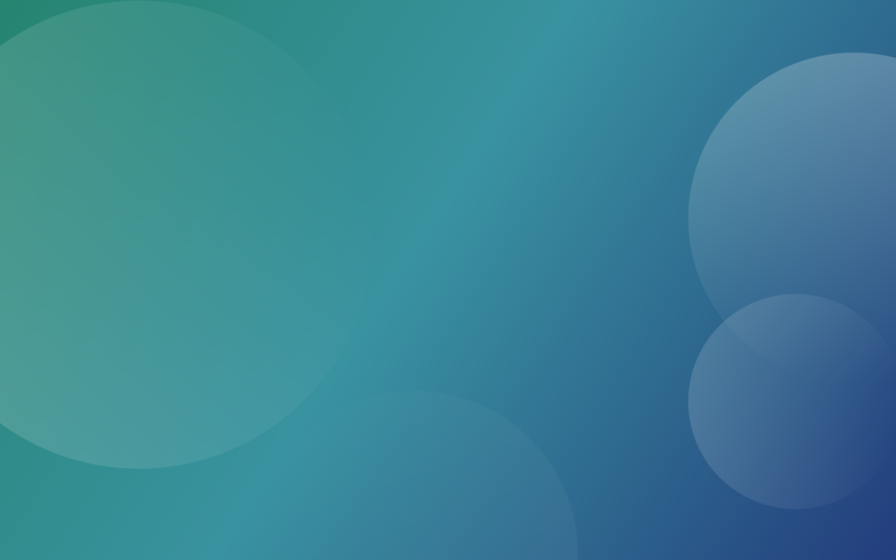
Give the GLSL for this background, as a WebGL 1 fragment shader.

```glsl
precision highp float;

uniform vec2 u_resolution;

#define GREEN vec3(0.145, 0.520, 0.440)
#define TEAL vec3(0.224, 0.573, 0.628)
#define NAVY vec3(0.137, 0.240, 0.490)
#define VEIL vec3(1.0, 0.98, 0.97)
#define RIDGE 0.46
#define SWEEP_AXIS vec2(0.838, -0.546)
#define SWEEP_LENGTH 1.887

// Three-stop diagonal sweep, measured from the upper left corner
vec3 sweep(vec2 p) {
  float t = dot(p - vec2(0.0, 1.0), SWEEP_AXIS) / SWEEP_LENGTH;
  vec3 leftSide = mix(GREEN, TEAL, clamp(t / RIDGE, 0.0, 1.0));
  float beyond = clamp((t - RIDGE) / (1.0 - RIDGE), 0.0, 1.0);
  return mix(leftSide, NAVY, beyond);
}

// Pale disc whose opacity falls to zero along the unit vector fadeDir
vec3 veilDisc(vec3 color, vec2 p, vec2 center, float radius,
              vec2 fadeDir, float opacity) {
  vec2 d = p - center;
  float pixel = 1.0 / u_resolution.y;
  float inside = 1.0 - smoothstep(-pixel, pixel, length(d) - radius);
  float fade = clamp(0.5 - 0.5 * dot(d, fadeDir) / radius, 0.0, 1.0);
  return mix(color, VEIL, inside * fade * opacity);
}

void main() {
  // One unit is the canvas height
  vec2 p = gl_FragCoord.xy / u_resolution.y;
  vec3 color = sweep(p);

  // Large left disc and the faint one on the lower edge
  color = veilDisc(color, p, vec2(0.248, 0.581), 0.418, vec2(0.985, 0.174), 0.18);
  color = veilDisc(color, p, vec2(0.740, 0.010), 0.292, vec2(-1.0, 0.0), 0.04);

  // Overlapping pair on the right
  color = veilDisc(color, p, vec2(1.525, 0.610), 0.296, vec2(0.0, -1.0), 0.23);
  color = veilDisc(color, p, vec2(1.421, 0.283), 0.192, vec2(0.985, -0.174), 0.15);

  gl_FragColor = vec4(color, 1.0);
}
```
